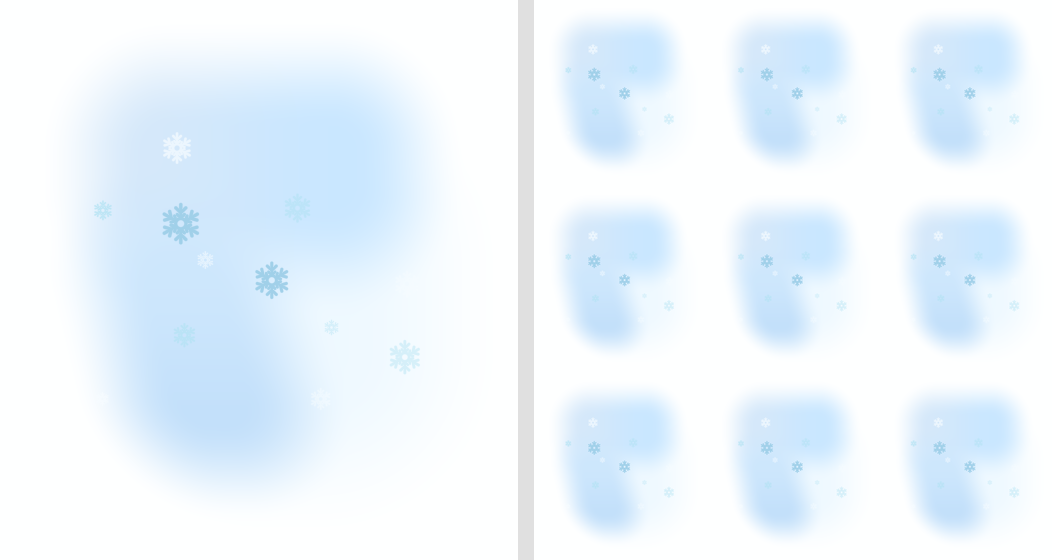
Left: one tile. Right: repeated 3 by 3.
Write a WebGL 2 fragment shader that draws this background.

```glsl
#version 300 es
precision highp float;
// Snowflakes scattered over a soft, pale blue cloud that fades to white at every edge.

uniform vec2 u_resolution;
out vec4 fragColor;

const float PI = 3.14159265;

// Blurred rounded box: 1 inside, 0 outside, fading over +-blur around its outline.
float softBox(vec2 p, vec2 halfSize, float corner, float blur) {
    vec2 q = abs(p) - halfSize + corner;
    float d = length(max(q, 0.0)) + min(max(q.x, q.y), 0.0) - corner;
    return 1.0 - smoothstep(-blur, blur, d);
}

float segment(vec2 p, vec2 a, vec2 b) {
    vec2 ab = b - a;
    return length(p - a - ab * clamp(dot(p - a, ab) / dot(ab, ab), 0.0, 1.0));
}

// Distance to a six-armed snowflake of radius 1.
float snowflake(vec2 p) {
    float a = mod(atan(p.x, p.y) + PI / 6.0, PI / 3.0) - PI / 6.0;
    vec2 q = length(p) * vec2(cos(a), abs(sin(a)));
    float arm = segment(q, vec2(0.25, 0.0), vec2(0.92, 0.0));
    float outerTwig = segment(q, vec2(0.53, 0.0), vec2(0.76, 0.24));
    float innerTwig = segment(q, vec2(0.28, 0.0), vec2(0.44, 0.17));
    float ring = abs(length(p) - 0.25);
    return min(min(arm, outerTwig), min(innerTwig, ring)) - 0.085;
}

// White ground with a faint halo and two overlapping blue drifts.
vec3 cloud(vec2 p) {
    vec3 color = vec3(0.997, 1.0, 1.0);

    float halo = softBox(p - vec2(0.52, 0.45), vec2(0.25, 0.28), 0.2, 0.15);
    color = mix(color, vec3(0.85, 0.94, 1.0), 0.42 * halo);

    vec3 upperBlue = mix(vec3(0.835, 0.91, 0.98), vec3(0.79, 0.905, 1.0),
                         smoothstep(0.25, 0.6, p.x));
    float upper = softBox(p - vec2(0.449, 0.7), vec2(0.285, 0.172), 0.14, 0.1);
    color = mix(color, upperBlue, upper);

    vec2 lean = p - vec2(0.354, 0.388);
    lean.x += 0.25 * lean.y;
    vec3 lowerBlue = mix(vec3(0.76, 0.875, 0.98), vec3(0.805, 0.905, 0.99),
                         smoothstep(0.2, 0.52, p.y));
    float lower = softBox(lean, vec2(0.155, 0.228), 0.14, 0.095);
    return mix(color, lowerBlue, lower);
}

void main() {
    // Canvas units: height 1, width 474 / 512.
    vec2 p = gl_FragCoord.xy / u_resolution * vec2(474.0 / 512.0, 1.0);
    float pixel = 1.0 / u_resolution.y;
    vec3 color = cloud(p);

    // Flakes shrink along the sequence; the first two are the darkest.
    for (int i = 0; i < 12; i++) {
        float n = float(i);
        vec2 spot = fract(vec2(0.24, 0.69) + n * vec2(0.345, 0.76));
        spot -= vec2(0.06, 0.03) * sin(n * vec2(2.4, 4.1));
        vec2 center = vec2(0.195, 0.277) + spot * vec2(0.534, 0.469);
        float radius = mix(0.037, 0.012, pow(n / 11.0, 0.8));

        vec3 tint = i % 2 == 0 ? vec3(0.69, 0.885, 0.95) : vec3(0.97, 0.99, 1.0);
        float opacity = 0.35 + 0.4 * fract(n * 0.618);
        if (i < 2) {
            tint = vec3(0.62, 0.81, 0.91);
            opacity = 0.96;
        }
        float d = snowflake((p - center) / radius) * radius;
        color = mix(color, tint, opacity * (1.0 - smoothstep(-0.8 * pixel, 0.8 * pixel, d)));
    }
    fragColor = vec4(color, 1.0);
}
```
